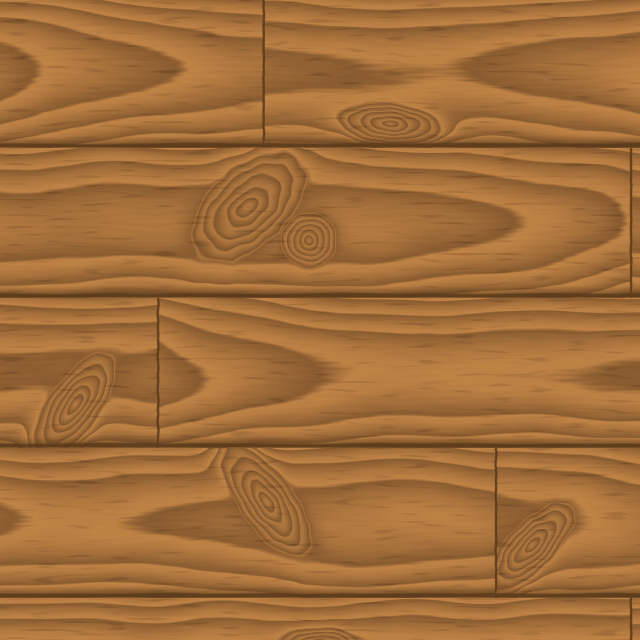
This texture is drawn by a three.js fragment shader. Its source:

```glsl
// Staggered wooden planks with arched grain, oval knots and dark seams.
varying vec2 vUv;

const float ROW_HEIGHT = 0.2344;
const float ROW_OFFSET = 1.0026;
const vec3 LIGHT_WOOD = vec3(0.745, 0.51, 0.272);
const vec3 DARK_WOOD = vec3(0.5, 0.33, 0.172);
const vec3 SEAM_BROWN = vec3(0.34, 0.22, 0.1);
const vec4 NO_KNOT = vec4(-9.0, -9.0, 0.1, 0.1);

struct Plank {
  vec2 span;   // left and right end
  vec4 arch;   // cubic control values of the grain level along the axis
  vec4 knot;   // centre and half axes
  float tilt;  // knot angle
  float bud;   // radius of a side knot, 0 for none
};

vec2 hashGradient(vec2 cell) {
  float a = 6.2832 * fract(sin(dot(cell, vec2(127.1, 311.7))) * 43758.55);
  return vec2(cos(a), sin(a));
}

float gradientNoise(vec2 p) {
  vec2 i = floor(p), f = fract(p);
  vec2 u = f * f * f * (f * (f * 6.0 - 15.0) + 10.0);
  vec2 r = vec2(1.0, 0.0);
  float low = mix(dot(hashGradient(i), f), dot(hashGradient(i + r), f - r), u.x);
  float high = mix(dot(hashGradient(i + r.yx), f - r.yx),
                   dot(hashGradient(i + 1.0), f - 1.0), u.x);
  return mix(low, high, u.y);
}

float cubic(vec4 c, float t) {
  float s = 1.0 - t;
  return dot(c, vec4(s * s * s, 3.0 * s * s * t, 3.0 * s * t * t, t * t * t));
}

// Rises slowly to dark, then drops back over the last part of each band.
float growthBand(float level, float drop) {
  float s = fract(level);
  return pow(s, 1.25) * (1.0 - smoothstep(1.0 - drop, 1.0, s));
}

// Elliptical distance: 1 on the rim.
float ovalDistance(vec2 p, vec2 radii, float angle) {
  float c = cos(angle), s = sin(angle);
  return length(vec2(c * p.x + s * p.y, c * p.y - s * p.x) / radii);
}

// Each row is split by one joint into two planks.
Plank plankAt(float row, float x) {
  if (row < 0.5) {
    if (x < 0.412) return Plank(vec2(0.0, 0.412), vec4(0.5, 1.2, 2.3, 2.4), NO_KNOT, 0.0, 0.0);
    return Plank(vec2(0.412, 1.0), vec4(0.72, 0.9, 1.0, 0.1),
                 vec4(0.609, 0.807, 0.081, 0.031), -0.1, 0.0);
  }
  if (row < 1.5) {
    if (x < 0.986) return Plank(vec2(0.0, 0.986), vec4(0.35, 0.4, -0.6, 2.0),
                                vec4(0.388, 0.677, 0.108, 0.061), 0.76, 0.043);
    return Plank(vec2(0.986, 1.3), vec4(0.5), NO_KNOT, 0.0, 0.0);
  }
  if (row < 2.5) {
    if (x < 0.247) return Plank(vec2(0.0, 0.247), vec4(0.75, 0.8, 0.7, 0.6),
                                vec4(0.117, 0.368, 0.094, 0.04), 0.95, 0.0);
    return Plank(vec2(0.247, 1.0), vec4(0.4, 2.6, 2.15, 1.8), NO_KNOT, 0.0, 0.0);
  }
  if (row < 3.5) {
    if (x < 0.775) return Plank(vec2(0.0, 0.775), vec4(0.85, 1.7, -0.6, 0.4),
                                vec4(0.417, 0.216, 0.104, 0.042), -0.95, 0.0);
    return Plank(vec2(0.775, 1.0), vec4(0.6, 0.7, 1.1, 1.3),
                 vec4(0.83, 0.147, 0.09, 0.036), 0.8, 0.0);
  }
  if (x < 0.986) return Plank(vec2(0.0, 0.986), vec4(0.5, 0.6, 0.5, 0.4),
                              vec4(0.5, -0.01, 0.066, 0.03), 0.0, 0.0);
  return Plank(vec2(0.986, 1.3), vec4(0.5), NO_KNOT, 0.0, 0.0);
}

// Distance to the nearest knot of a plank, slightly wobbled.
float knotDistance(Plank plank, vec2 p) {
  vec2 q = p - plank.knot.xy;
  float d = ovalDistance(q, plank.knot.zw, plank.tilt);
  if (plank.bud > 0.0) d = min(d, ovalDistance(q - vec2(0.095, -0.053), vec2(plank.bud), 0.0));
  return d + 0.1 * gradientNoise(p * 35.0);
}

void main() {
  float down = (ROW_OFFSET - vUv.y) / ROW_HEIGHT;
  float row = floor(down), across = fract(down);
  Plank plank = plankAt(row, vUv.x);
  float along = (vUv.x - plank.span.x) / (plank.span.y - plank.span.x);
  vec2 seeded = vUv + vec2(row * 7.3 + plank.span.x * 5.0, 0.0);

  // Arched grain, bent around the knots
  float side = 2.0 * across - 1.0 + 0.18 * gradientNoise(seeded * vec2(5.0, 3.0));
  float fibre = gradientNoise(seeded * vec2(16.0, 190.0));
  float level = cubic(plank.arch, along) + 2.7 * side * side
              + 0.22 * gradientNoise(seeded * vec2(6.0, 14.0)) + 0.06 * fibre;
  float knot = knotDistance(plank, vUv);
  level = mix(level, 0.9, exp(-4.0 * max(knot - 1.0, 0.0)));
  float tone = growthBand(level, 0.13);

  // Growth rings inside the knots
  float ring = 0.22 + 0.95 * growthBand(knot * 5.0, 0.22);
  tone = mix(tone, ring, 1.0 - smoothstep(0.96, 1.06, knot));

  // Short dark fibres
  float streak = smoothstep(0.2, 0.5, gradientNoise(seeded * vec2(17.0, 165.0) + 40.0));
  tone += 0.28 * streak + 0.07 * fibre;
  vec3 colour = mix(LIGHT_WOOD, DARK_WOOD, clamp(tone, 0.0, 1.15));

  // Shaded lower edges and narrow end joints
  float wave = 0.012 * gradientNoise(seeded * vec2(9.0, 2.0));
  float shade = 0.4 * smoothstep(0.91, 0.965, across + wave)
              + 0.5 * smoothstep(0.958, 0.975, across + wave);
  shade *= 1.0 - smoothstep(0.99, 1.0, across);
  float joint = row < 0.5 ? 0.412 : row < 1.5 ? 0.986 : row < 2.5 ? 0.247 : row < 3.5 ? 0.775 : 0.986;
  float gap = abs(vUv.x - joint + 0.0015 * gradientNoise(vec2(row * 9.0, vUv.y * 60.0)));
  shade = max(shade, 0.85 * (1.0 - smoothstep(0.0007, 0.003, gap)));
  gl_FragColor = vec4(mix(colour, SEAM_BROWN, shade), 1.0);
}
```
